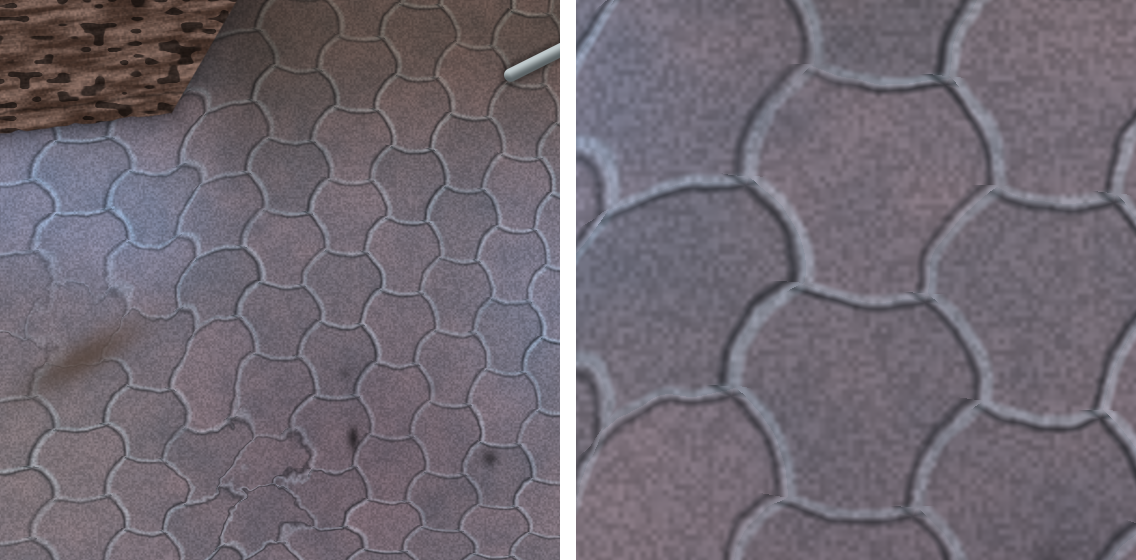
Left: the whole. Right: its middle third, enlarged.
This texture is drawn by a WebGL 2 fragment shader. Its source:

```glsl
#version 300 es
precision highp float;
// Worn paving of interlocking bell-shaped tiles with raised pale joints, seen slightly askew.
// Columns are parted by scalloped waves, every second column drops half a tile, and a slip
// disturbs the left side. A weathered wooden block and a metal rod lie on top.
uniform vec2 u_resolution;
out vec4 fragColor;

float hash(vec2 p) {
  p = fract(p * vec2(0.1731, 0.2467));
  p += dot(p, p.yx + 31.32);
  return fract((p.x + p.y) * p.x * 7.31);
}

float noise(vec2 p) {
  vec2 i = floor(p), f = fract(p);
  f = f * f * (3.0 - 2.0 * f);
  return mix(mix(hash(i), hash(i + vec2(1, 0)), f.x),
             mix(hash(i + vec2(0, 1)), hash(i + vec2(1, 1)), f.x), f.y);
}

float fbm(vec2 p) {
  float sum = 0.0, gain = 0.5;
  for (int i = 0; i < 4; i++) {
    sum += gain * noise(p);
    p = p * 2.03 + 17.0;
    gain *= 0.5;
  }
  return sum;
}

float blob(vec2 p, vec2 center, vec2 radius) {
  vec2 d = (p - center) / radius;
  return exp(-dot(d, d));
}

float band(float d, float halfWidth, float soft) {
  return 1.0 - smoothstep(halfWidth - soft, halfWidth + soft, abs(d));
}

// Maps the canvas to tile units: x counts columns, y counts rows downward
vec2 tileSpace(vec2 p) {
  float x = p.x + 0.07 * smoothstep(0.13, 0.43, p.x) * (p.y - 0.307) - 0.52;
  float u = x * (8.89 + 2.1 * x);
  float slipEdge = u - 0.9 * smoothstep(0.56, 0.76, p.y);
  float slip = 0.55 * (1.0 - smoothstep(-2.0, -0.9, slipEdge)) + 0.16 * max(-u - 2.4, 0.0);
  float squash = 12.0 * pow(max(p.y - 0.8, 0.0), 2.0) * smoothstep(0.3, 0.5, p.x);
  return vec2(u, p.y * 7.8 - 1.93 - 0.056 * u - slip + squash);
}

// Signed distances to the side joint (x) and cross joint (y), then the tile index (zw)
vec4 paving(vec2 t) {
  float k = floor(t.x), parity = mod(k, 2.0);
  float rest = 1.0 - fract(2.0 * t.y);
  float turn = (fract(t.y) < 0.5 ? 1.0 : -1.0) * (1.0 - 2.0 * parity);
  float wave = 0.16 * turn * (1.0 - 2.0 * pow(rest, 2.5));
  float side = t.x - k - 0.5 - wave;
  float slope = 1.31 * pow(rest, 1.5);
  float column = k + step(0.0, side);
  float across = t.x - column;
  float row = t.y - 0.5 * mod(column, 2.0) - 0.06 * (1.0 - 7.0 * across * across);
  return vec4(side * 0.105 / sqrt(1.0 + slope * slope),
              (row - floor(row + 0.5)) * 0.128, column, floor(row));
}

vec3 floorColor(vec2 p, float soft) {
  // Damaged zones bend and blur the joints
  float torn = blob(p, vec2(0.12, 0.57), vec2(0.15, 0.1));
  float crushed = blob(p, vec2(0.46, 0.86), vec2(0.13, 0.1));
  vec2 wobble = vec2(fbm(p * 16.0), fbm(p * 16.0 + 40.0)) - 0.47;
  vec2 ripple = vec2(noise(p * 70.0), noise(p * 70.0 + 9.0)) - 0.5;
  vec4 tile = paving(tileSpace(p + wobble * (0.008 + 0.13 * max(torn, crushed)) + ripple * 0.0025));

  // Uneven daylight: brown at the top, blue sheen at both sides, rose below
  vec3 color = mix(vec3(0.45, 0.42, 0.46), vec3(0.37, 0.31, 0.29),
                   smoothstep(0.42, 0.03, p.y) * smoothstep(0.2, 0.5, p.x));
  color = mix(color, vec3(0.42, 0.37, 0.41), blob(p, vec2(0.62, 0.83), vec2(0.3, 0.22)));
  float sheen = blob(p, vec2(0.24, 0.4), vec2(0.14, 0.13)) + blob(p, vec2(0.03, 0.35), vec2(0.15))
              + 0.65 * blob(p, vec2(0.97, 0.55), vec2(0.12, 0.2));
  color = mix(color, vec3(0.49, 0.51, 0.61), min(sheen, 1.0) * 0.85);
  color = mix(color, vec3(0.51, 0.46, 0.47), 0.7 * blob(p, vec2(0.06, 0.82), vec2(0.25, 0.2)));
  color += (hash(tile.zw + 50.0) - 0.5) * vec3(0.045, 0.025, 0.025);
  color += (fbm(p * 22.0) - 0.47) * vec3(0.1, 0.06, 0.05);
  color *= 0.88 + 0.24 * noise(p * 300.0);

  // Joints: a pale ridge with a thin dark groove beside it
  float worn = (1.0 - 0.85 * torn) * (0.65 + 0.5 * noise(p * 13.0 + 5.0));
  float ridge = max(band(tile.x - 0.001, 0.0036, 0.002 + soft), band(tile.y + 0.001, 0.003, 0.002 + soft));
  float groove = max(band(tile.x + 0.0055, 0.002, 0.002 + soft), band(tile.y - 0.004, 0.0018, 0.002 + soft));
  color = mix(color, color * vec3(0.58, 0.61, 0.62), groove * worn);
  color = mix(color, color * vec3(1.15, 1.26, 1.26) + 0.045, ridge * worn * 0.9);

  // Smear, stains and a chip
  vec2 smear = mat2(0.86, 0.5, -0.5, 0.86) * (p - vec2(0.15, 0.64));
  smear = vec2(0.86 * (p.x - 0.15) - 0.5 * (p.y - 0.64), smear.y * 0.0 + 0.5 * (p.x - 0.15) + 0.86 * (p.y - 0.64));
  color = mix(color, vec3(0.32, 0.25, 0.21), 0.7 * blob(smear, vec2(0), vec2(0.11, 0.03)));
  float stain = blob(p, vec2(0.875, 0.818), vec2(0.013)) + 0.5 * blob(p, vec2(0.617, 0.667), vec2(0.011));
  color *= 1.0 - 0.45 * stain - 0.6 * blob(p, vec2(0.631, 0.782), vec2(0.009, 0.02));
  return color;
}

vec3 woodColor(vec2 p, float depth) {
  float grain = fbm(vec2(p.x * 14.0, (p.y + 0.12 * p.x) * 75.0));
  vec3 color = mix(vec3(0.25, 0.18, 0.15), vec3(0.5, 0.4, 0.36), smoothstep(0.2, 0.75, grain));
  color *= 1.0 - 0.55 * smoothstep(0.66, 0.78, noise(vec2(p.x * 45.0, p.y * 90.0)));
  color *= 0.85 + 0.3 * noise(p * 260.0);
  return color * (1.0 - 0.35 * band(depth + 0.035, 0.002, 0.003));
}

void main() {
  vec2 p = gl_FragCoord.xy / u_resolution;
  p.y = 1.0 - p.y;
  float soft = 0.7 / min(u_resolution.x, u_resolution.y);
  vec3 color = floorColor(p, soft);

  // Wooden block with its shadow
  float lower = p.y + 0.12 * p.x - 0.238 + 0.006 * (noise(p * 60.0) - 0.5);
  float right = (p.x + 0.58 * p.y - 0.423) / 1.156;
  float block = max(lower, right);
  color *= 1.0 - 0.45 * exp(-max(block, 0.0) * mix(60.0, 11.0, smoothstep(0.25, 0.45, p.x)));
  color = mix(color, woodColor(p, lower), 1.0 - smoothstep(-soft, soft + 0.001, block));

  // Metal rod at the right edge
  vec2 tip = p - vec2(0.912, 0.134), axis = vec2(0.11, -0.055);
  vec2 offset = tip - axis * clamp(dot(tip, axis) / dot(axis, axis), 0.0, 1.0);
  float rod = length(offset) - 0.012;
  color *= 1.0 - 0.3 * smoothstep(0.015, 0.0, rod);
  vec3 metal = mix(vec3(0.36, 0.39, 0.4), vec3(0.75, 0.79, 0.8), smoothstep(0.008, -0.008, offset.y));
  color = mix(color, metal, 1.0 - smoothstep(-soft, soft, rod));
  fragColor = vec4(color, 1.0);
}
```
